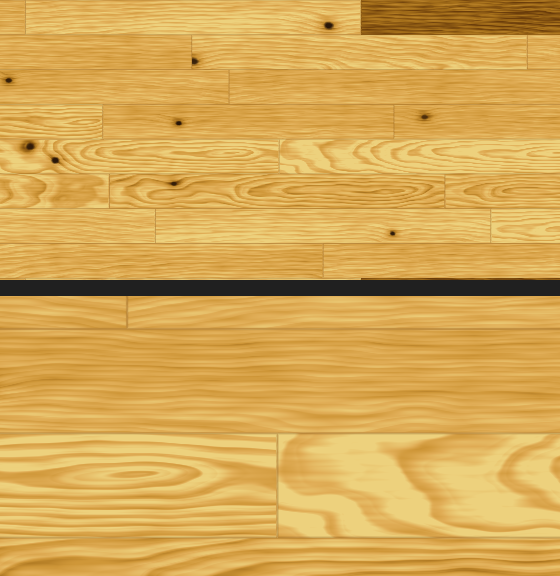
Top, the full canvas; bottom, a detail of the centre.
Write a Shadertoy shader that draws this texture.

```glsl
// Staggered wooden floor planks with ring grain, fine fibres and scattered knots.

const float ROW_HEIGHT = 0.1242;   // lengths are in canvas heights
const float SEAM_WIDTH = 0.0018;

const vec3 DEEP  = vec3(0.42, 0.24, 0.04);
const vec3 BROWN = vec3(0.64, 0.43, 0.10);
const vec3 HONEY = vec3(0.81, 0.59, 0.22);
const vec3 GOLD  = vec3(0.88, 0.68, 0.34);
const vec3 CREAM = vec3(0.93, 0.82, 0.49);
const vec3 KNOT_CORE = vec3(0.15, 0.08, 0.03);

// Start of the middle plank in each row, top row first
const float STAGGER[8] = float[8](0.091, 0.685, 0.818, 0.367, 0.997, 0.391, 0.555, 1.154);

// Lightness of the left, middle and right plank of each row
const vec3 TONES[8] = vec3[8](
    vec3(0.82, 0.94, 0.30), vec3(0.76, 0.90, 0.88),
    vec3(0.80, 0.77, 0.77), vec3(0.95, 0.77, 0.78),
    vec3(0.98, 1.08, 1.05), vec3(0.92, 0.86, 0.84),
    vec3(0.94, 0.94, 1.08), vec3(0.80, 0.80, 0.82));

// Grain figure of the same planks: 0 straight lines, 1 arches
const vec3 FIGURES[8] = vec3[8](
    vec3(0.0, 0.3, 0.1), vec3(0.1, 0.4, 0.0),
    vec3(0.0, 0.0, 0.0), vec3(1.0, 0.0, 0.0),
    vec3(1.0, 1.0, 1.0), vec3(0.9, 1.0, 0.8),
    vec3(0.1, 0.3, 0.9), vec3(0.3, 0.1, 0.1));

float saturate(float x) { return clamp(x, 0.0, 1.0); }

float hash(vec2 p) { return fract(sin(dot(p, vec2(127.1, 311.7))) * 4375.85); }

// Layered, bent sines, about -1 to 1
float waves(vec2 p) {
    float sum = 0.0, amp = 0.5;
    for (int i = 0; i < 4; i++) {
        sum += amp * sin(p.x + 1.7 * sin(p.y + float(i)));
        p = mat2(1.6, 1.2, -1.2, 1.6) * p + 2.3;
        amp *= 0.5;
    }
    return sum;
}

// Cellular noise: distance to the nearest feature point
float cellular(vec2 p) {
    vec2 cell = floor(p);
    float nearest = 2.0;
    for (int j = -1; j <= 1; j++)
        for (int i = -1; i <= 1; i++) {
            vec2 c = cell + vec2(i, j);
            nearest = min(nearest, distance(p, c + vec2(hash(c), hash(c + 17.3))));
        }
    return nearest;
}

vec3 woodColour(float t) {
    vec3 c = mix(DEEP, BROWN, saturate(4.0 * t));
    c = mix(c, HONEY, saturate(4.0 * t - 1.0));
    c = mix(c, GOLD, saturate(4.0 * t - 2.0));
    return mix(c, CREAM, saturate(4.0 * t - 3.0));
}

// Sums a plank's knots: x = grain bulge, y = brown halo, z = dark core
vec3 knots(vec2 q, float len, float seed) {
    vec3 sum = vec3(0.0);
    for (int k = 0; k < 3; k++) {
        vec2 id = vec2(seed * 91.0, float(k) + 1.0);
        float present = step(hash(id + 0.7), 0.36);
        vec2 centre = vec2(hash(id + 3.1) * len, (hash(id + 5.9) - 0.5) * 0.6);
        float size = hash(id + 8.3);
        float radius = 0.009 + 0.016 * size;
        vec2 d = (q - centre) * vec2(0.8, ROW_HEIGHT) / radius;
        float r = length(d) + 0.15 * waves(d * 1.5 + 9.0 * size);
        float core = (1.0 - smoothstep(0.4, 1.0, r)) * mix(0.4, 1.0, hash(id + 11.0));
        sum += present * vec3(exp(-0.12 * dot(d * vec2(0.5, 1.0), d)) * (0.3 + 0.4 * size),
                              exp(-0.35 * r * r), core);
    }
    return sum;
}

// Growth ring count: a tilted cone cut lengthwise
float ringField(vec2 q, float figure, float seed) {
    vec2 offset = vec2(40.0, 23.0) * seed;
    float axis = mix(1.4, 0.3 * (seed - 0.5), smoothstep(0.0, 0.8, figure));
    float depth = 0.9 * (q.x - 1.2 * fract(seed * 7.0)) + 0.22 * waves(q * vec2(4.0, 1.0) + offset);
    float warp = 0.08 * waves(q * vec2(6.0, 2.5) + offset);
    return mix(8.0, 9.5, figure) * (length(vec2(q.y - axis, depth)) + warp);
}

// Slow rise into a late-wood line, then a quick drop; fades when too fine
float ringLine(float rings) {
    float s = fract(rings);
    float line = smoothstep(0.25, 0.82, s) * (1.0 - smoothstep(0.84, 1.0, s));
    return mix(line, 0.37, smoothstep(0.35, 0.9, fwidth(rings)));
}

void mainImage(out vec4 fragColor, in vec2 fragCoord) {
    vec2 p = fragCoord / iResolution.y;
    p.y = 1.0 - p.y;

    // Plank layout
    float row = floor(p.y / ROW_HEIGHT);
    int r = int(row) & 7;
    float len = r == 3 ? 1.04 : 1.198;
    float along = (p.x - STAGGER[r]) / len;
    float plank = floor(along);
    int slot = int(clamp(plank + 1.0, 0.0, 2.0));
    float seed = hash(vec2(row + 2.0, plank + 5.0));
    vec2 q = vec2(fract(along) * len, fract(p.y / ROW_HEIGHT) - 0.5);

    // Grain: broad rings with finer ones between them
    float figure = FIGURES[r][slot];
    vec3 knot = knots(q, len, seed);
    float rings = ringField(q, figure, seed) + 3.0 * knot.x;
    float grain = mix(0.13, 0.36, figure) * ringLine(rings)
                + mix(0.12, 0.07, figure) * ringLine(2.6 * rings + 0.4);

    // Streaks and fibres
    float streak = waves(q * vec2(1.6, 5.0) + 31.0 * seed);
    float patches = waves(p * vec2(7.0, 9.0) + 13.0 * seed);
    float fibre = cellular(vec2(p.x * 12.0, p.y * 125.0) + 50.0 * seed) - 0.5;
    float tone = TONES[r][slot] - grain - 0.5 * knot.y;
    tone += 0.11 * streak + 0.05 * patches - 0.24 * fibre;

    // Knots and seams
    vec3 colour = mix(woodColour(tone), KNOT_CORE, saturate(knot.z));
    vec2 edge = vec2(min(q.x, len - q.x), (0.5 - abs(q.y)) * ROW_HEIGHT);
    float seam = 1.0 - smoothstep(0.0, SEAM_WIDTH + 0.5 / iResolution.y, min(edge.x, edge.y));
    fragColor = vec4(mix(colour, DEEP, 0.28 * seam), 1.0);
}
```
